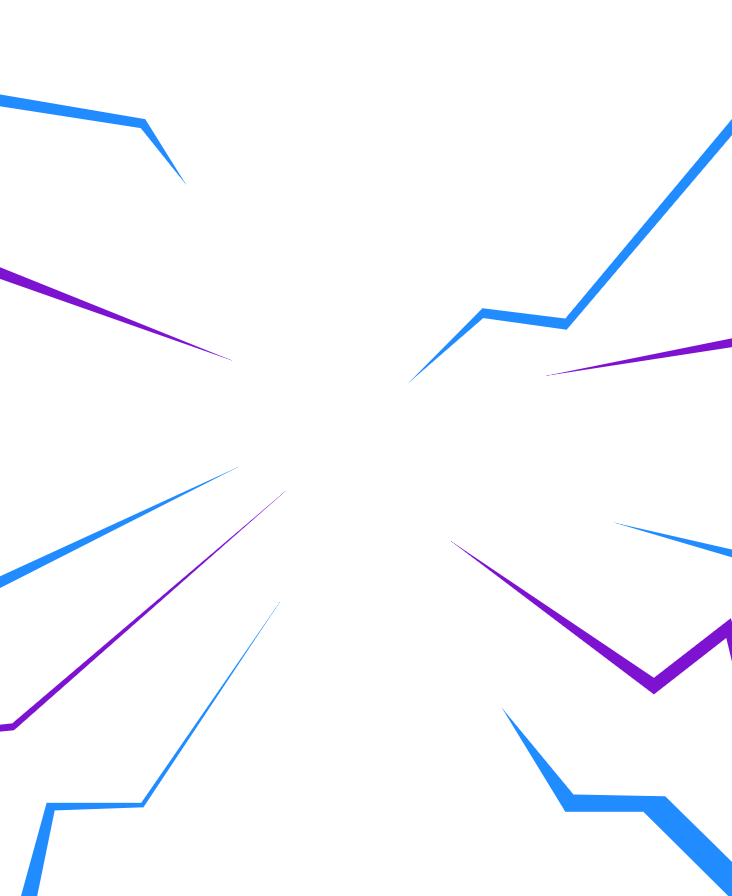
Give the GLSL for this background, as a Shadertoy shader.

```glsl
const vec3 WHITE = vec3(1.0);
const vec3 BLUE = vec3(0.13, 0.55, 1.0);
const vec3 PURPLE = vec3(0.49, 0.07, 0.82);
const vec2 CANVAS = vec2(81.64, 100.0);

// Squared distance to an edge; flips side at each crossing of a ray from p
float edgeDistance(vec2 p, vec2 a, vec2 b, inout float side) {
    vec2 e = b - a, w = p - a;
    vec2 nearest = w - e * clamp(dot(w, e) / max(dot(e, e), 1e-6), 0.0, 1.0);
    bool above = p.y >= a.y, below = p.y < b.y, left = e.x * w.y > e.y * w.x;
    if (above == below && above == left) side = -side;
    return dot(nearest, nearest);
}

// Signed distance to a ribbon; each station holds its two rim points
float bolt(vec2 p, vec2 tip, vec4 s1, vec4 s2, vec4 s3) {
    vec4 stations[4] = vec4[4](tip.xyxy, s1, s2, s3);
    float side = 1.0, d = 1e9;
    for (int i = 0; i < 3; i++) {
        vec4 a = stations[i], b = stations[i + 1];
        d = min(d, edgeDistance(p, a.xy, b.xy, side));
        d = min(d, edgeDistance(p, b.zw, a.zw, side));
    }
    d = min(d, edgeDistance(p, s3.xy, s3.zw, side));
    return side * sqrt(d);
}

// Straight shard from a sharp tip to a wide base
float spike(vec2 p, vec2 tip, vec4 base) {
    return bolt(p, tip, base, base, base);
}

float blueShapes(vec2 p) {
    // Left side
    vec4 end = vec4(-1.7, 89.75, -1.7, 88.4);
    float d = bolt(p, vec2(20.75, 79.4), vec4(16.2, 86.7, 15.7, 85.7), end, end);
    d = min(d, spike(p, vec2(26.5, 47.85), vec4(-2.0, 34.76, -2.0, 33.35)));
    d = min(d, bolt(p, vec2(31.2, 32.8), vec4(15.75, 10.4, 16.0, 9.9),
                    vec4(5.2, 10.4, 6.1, 9.55), vec4(1.79, -2.0, 3.74, -2.0)));
    // Right side
    d = min(d, bolt(p, vec2(45.6, 57.3), vec4(53.8, 65.6, 53.9, 64.5),
                    vec4(63.05, 64.45, 63.2, 63.2), vec4(84.0, 89.55, 84.0, 87.7)));
    d = min(d, spike(p, vec2(68.5, 41.67), vec4(84.0, 38.13, 84.0, 37.1)));
    return min(d, bolt(p, vec2(56.0, 20.96), vec4(63.96, 11.33, 63.05, 9.4),
                       vec4(74.2, 11.13, 71.75, 9.4), vec4(86.64, -1.13, 83.25, -2.0)));
}

float purpleShapes(vec2 p) {
    // Left side
    float d = spike(p, vec2(25.87, 59.77), vec4(-2.0, 70.98, -2.0, 69.58));
    vec4 end = vec4(-2.0, 18.9, -2.0, 18.15);
    d = min(d, bolt(p, vec2(31.85, 45.2), vec4(1.37, 19.27, 1.56, 18.5), end, end));
    // Right side
    d = min(d, spike(p, vec2(60.97, 58.07), vec4(84.0, 62.72, 84.0, 61.62)));
    return min(d, bolt(p, vec2(50.3, 39.6), vec4(72.93, 24.35, 72.93, 22.5),
                       vec4(81.5, 31.0, 81.0, 28.8), vec4(84.5, 22.0, 82.3, 23.4)));
}

// Soft coverage across one pixel of the edge
float coverage(float d, float pixel) {
    return clamp(0.5 - d / pixel, 0.0, 1.0);
}

void mainImage(out vec4 fragColor, in vec2 fragCoord) {
    vec2 p = fragCoord / iResolution.xy * CANVAS;
    float pixel = CANVAS.y / iResolution.y;
    vec3 color = mix(WHITE, BLUE, coverage(blueShapes(p), pixel));
    color = mix(color, PURPLE, coverage(purpleShapes(p), pixel));
    fragColor = vec4(color, 1.0);
}
```
